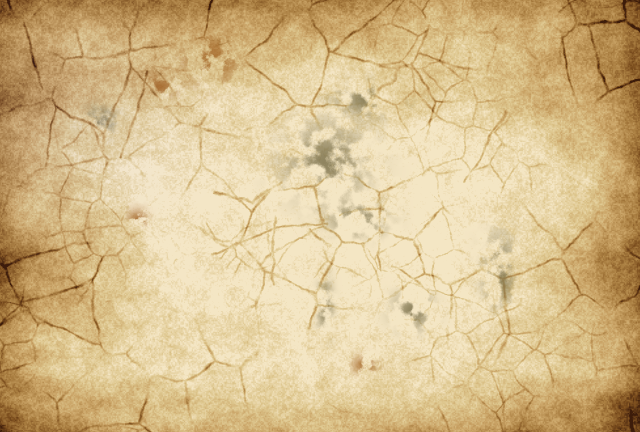
Give the GLSL for this texture, as a Shadertoy shader.

```glsl
// Aged, cracked parchment: a warm tone field darkens toward uneven edges,
// then layered noise, cell-border cracks, stains and grain wear it down.
// The final tone is looked up in a six-step brown-to-cream ramp.

float hash(vec2 p) {
    vec3 q = fract(vec3(p.xyx) * 0.1031);
    q += dot(q, q.yzx + 33.33);
    return fract((q.x + q.y) * q.z);
}

vec2 hash2(vec2 p) {
    return vec2(hash(p), hash(p + 71.7));
}

float noise(vec2 p) {
    vec2 i = floor(p), f = fract(p);
    f = f * f * (3.0 - 2.0 * f);
    return mix(mix(hash(i), hash(i + vec2(1, 0)), f.x),
               mix(hash(i + vec2(0, 1)), hash(i + vec2(1, 1)), f.x), f.y);
}

float fbm(vec2 p) {
    float sum = 0.0, amp = 0.5;
    for (int i = 0; i < 6; i++) {
        sum += amp * noise(p);
        p = mat2(1.6, 1.2, -1.2, 1.6) * p + 17.3;
        amp *= 0.5;
    }
    return sum;
}

// Distance to the nearest border between random cells
float cellBorder(vec2 p) {
    vec2 cell = floor(p), f = fract(p), nearest = vec2(0);
    float best = 9.0, border = 9.0;
    for (int k = 0; k < 9; k++) {
        vec2 g = vec2(k % 3 - 1, k / 3 - 1);
        vec2 r = g + hash2(cell + g) - f;
        if (dot(r, r) < best) { best = dot(r, r); nearest = r; }
    }
    for (int k = 0; k < 25; k++) {
        vec2 g = vec2(k % 5 - 2, k / 5 - 2);
        vec2 r = g + hash2(cell + g) - f, d = r - nearest;
        if (dot(d, d) > 1e-4) border = min(border, dot(0.5 * (r + nearest), normalize(d)));
    }
    return border;
}

float segment(vec2 p, vec2 a, vec2 b) {
    vec2 ab = b - a;
    return length(p - a - ab * clamp(dot(p - a, ab) / dot(ab, ab), 0.0, 1.0));
}

// Main fissures as start and end, in canvas heights
const vec4 FISSURES[12] = vec4[12](
    vec4(.49, .417, .66, .475), vec4(.66, .475, .756, .481), vec4(.723, .467, .76, .423),
    vec4(.788, .5, .885, .515), vec4(.49, .548, .588, .533), vec4(.588, .533, .654, .579),
    vec4(.635, .496, .635, .337), vec4(.88, .51, .88, .375), vec4(.054, .942, .096, .798),
    vec4(.346, .837, .279, .635), vec4(1.173, .74, 1.077, .587), vec4(.913, .385, 1., .317));

// Stain centre and radii, as fractions of the canvas
const vec4 MOULD[7] = vec4[7](
    vec4(.51, .625, .06, .08), vec4(.78, .375, .025, .075), vec4(.58, .77, .05, .035),
    vec4(.508, .29, .012, .06), vec4(.56, .49, .04, .035), vec4(.645, .28, .03, .04),
    vec4(.156, .72, .025, .03));
const vec4 RUST[4] = vec4[4](
    vec4(.33, .86, .045, .05), vec4(.215, .49, .016, .025),
    vec4(.25, .8, .025, .025), vec4(.57, .155, .02, .02));

float blot(vec2 uv, vec4 s) {
    vec2 d = (uv - s.xy) / s.zw;
    return exp(-dot(d, d));
}

vec3 ramp(float t) {
    vec3 c = mix(vec3(.24, .11, .04), vec3(.49, .31, .12), clamp(t * 5.0, 0.0, 1.0));
    c = mix(c, vec3(.66, .49, .25), clamp(t * 5.0 - 1.0, 0.0, 1.0));
    c = mix(c, vec3(.79, .64, .40), clamp(t * 5.0 - 2.0, 0.0, 1.0));
    c = mix(c, vec3(.87, .78, .56), clamp(t * 5.0 - 3.0, 0.0, 1.0));
    return mix(c, vec3(.95, .89, .75), clamp(t * 5.0 - 4.0, 0.0, 1.1));
}

void mainImage(out vec4 fragColor, in vec2 fragCoord) {
    vec2 uv = fragCoord / iResolution.xy, p = fragCoord / iResolution.y;
    float px = 1.0 / iResolution.y;

    // Bright centre and separately burnt edges
    vec2 r = (uv - vec2(.52, .42)) / vec2(.5, .65);
    float tone = 1.08 - 0.35 * dot(r, r);
    tone *= 1.0 - mix(.5, .2, smoothstep(.35, .9, uv.y)) * exp(-uv.x / .07);
    tone *= 1.0 - .6 * exp((uv.x - 1.0) / .07);
    tone *= (1.0 - .38 * exp((uv.y - 1.0) / .11)) * (1.0 - .33 * exp(-uv.y / .09));

    // Cloudy patches, horizontal wear and grain
    float wear = mix(.35, 1.0, smoothstep(.2, 1.1, dot(r, r)));
    tone += wear * ((fbm(p * 5.0 + 3.0) - .5) * .6 + (fbm(p * vec2(3, 13)) - .5) * .4);
    tone += (fbm(p * 28.0) - .5) * .28;
    tone += (noise(p * 330.0) - .5) * .16 + (noise(p * 150.0 + 9.0) - .5) * .12;

    // Fine crack network, broken up by noise
    vec2 q = p + .03 * (vec2(fbm(p * 14.0), fbm(p * 14.0 + 40.0)) - .5);
    float gaps = smoothstep(.38, .62, fbm(p * 6.0 + 60.0));
    float crack = gaps * (1.0 - smoothstep(0.0, .003 + px, cellBorder(q * 7.0) / 7.0));
    crack += .6 * smoothstep(.48, .65, fbm(p * 5.0 + 90.0))
           * (1.0 - smoothstep(0.0, .002 + px, cellBorder(q * 13.0 + 5.0) / 13.0));
    float fissure = 9.0;
    for (int i = 0; i < 12; i++) fissure = min(fissure, segment(q, FISSURES[i].xy, FISSURES[i].zw));
    crack = max(crack, .9 * (1.0 - smoothstep(0.0, .003 + px, fissure)));
    tone -= crack * .36 * (.45 + noise(p * 60.0));

    // Mottled mould, rust and a cool cast on the upper left
    float mould = 0.0, rust = 0.0;
    for (int i = 0; i < 7; i++) mould += blot(uv, MOULD[i]);
    for (int i = 0; i < 4; i++) rust += blot(uv, RUST[i]);
    mould *= smoothstep(.42, .68, fbm(p * 35.0 + 7.0));
    rust *= smoothstep(.45, .62, fbm(p * 40.0 + 31.0));
    vec3 color = ramp(max(tone, 0.0));
    color = mix(color, vec3(.43, .39, .24), min(mould, 1.0) * .75);
    color = mix(color, vec3(.62, .36, .10), min(rust, 1.0) * .75);
    color += vec3(-.01, 0, .05) * blot(uv, vec4(.1, .72, .2, .25));
    fragColor = vec4(color, 1);
}
```
